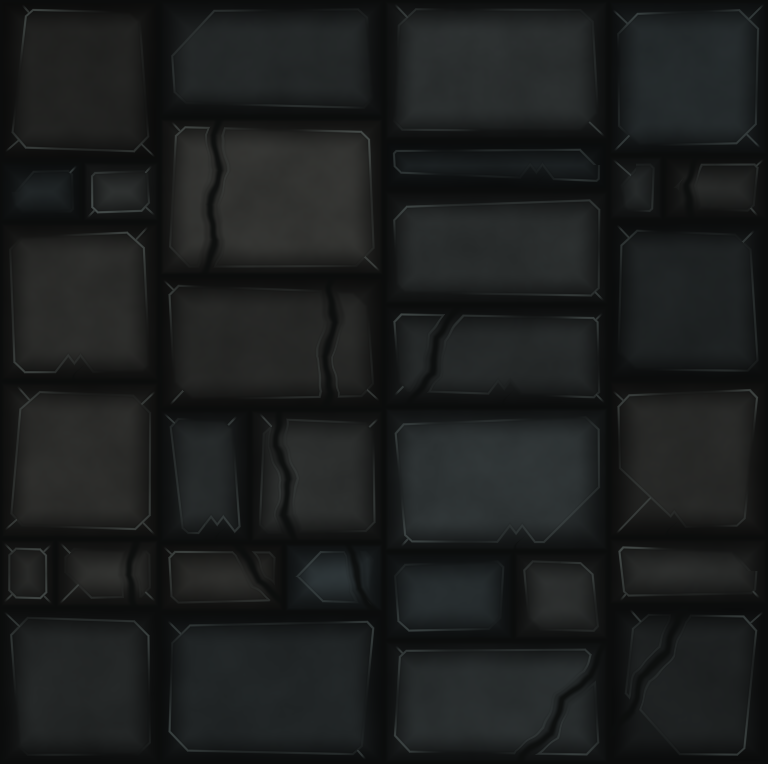
Reproduce this texture procedurally as a Shadertoy shader.

```glsl
// Dark slate masonry: chipped, cracked stone blocks with thin worn highlights along their edges.

float hash(vec2 id, float salt) {
    return fract(sin(dot(id, vec2(127.1, 311.7)) + salt * 74.7) * 43758.55);
}

float gradientNoise(vec2 p) {
    vec2 cell = floor(p), f = p - cell;
    vec2 w = f * f * f * (f * (f * 6.0 - 15.0) + 10.0);
    float corner[4];
    for (int i = 0; i < 4; i++) {
        vec2 o = vec2(i & 1, i >> 1);
        float angle = 6.2832 * hash(cell + o, 3.0);
        corner[i] = dot(vec2(cos(angle), sin(angle)), f - o);
    }
    return mix(mix(corner[0], corner[1], w.x), mix(corner[2], corner[3], w.x), w.y);
}

float fbm(vec2 p) {
    float sum = 0.0, amplitude = 0.6;
    for (int i = 0; i < 4; i++) {
        sum += amplitude * gradientNoise(p);
        p = p * 2.03 + 17.3;
        amplitude *= 0.5;
    }
    return sum;
}

// Narrow outer columns, wide inner ones
float columnEdge(float k) {
    return (k - 0.17 * sin(k * 1.5708)) / 4.0;
}

// Outer columns repeat tall, short, tall; inner ones are irregular
float rowEdge(float column, float k, float rows) {
    if (k < 0.5 || k > rows - 0.5) return step(0.5, k);
    float jitter = hash(vec2(column, k), 1.0) - 0.5;
    bool outer = column < 0.5 || column > 2.5;
    return (k + (outer ? 0.28 * sin(k * 2.0944) + 0.06 * jitter : 0.62 * jitter)) / rows;
}

// Finds the stone under uv: its id, centre and half size
vec2 findStone(vec2 uv, out vec2 centre, out vec2 halfSize) {
    float column = 0.0, row = 0.0;
    for (float k = 1.0; k < 4.0; k++) column += step(columnEdge(k), uv.x);
    float rows = column == 2.0 ? 7.0 : 6.0;
    for (float k = 1.0; k < rows; k++) row += step(rowEdge(column, k, rows), uv.y);
    vec2 low = vec2(columnEdge(column), rowEdge(column, row, rows));
    vec2 high = vec2(columnEdge(column + 1.0), rowEdge(column, row + 1.0, rows));
    vec2 id = vec2(column, row);
    float splitChance = high.y - low.y < 0.12 ? 0.75 : 0.2;
    if (hash(id, 5.0) < splitChance) {
        float split = mix(low.x, high.x, mix(0.32, 0.7, hash(id, 6.0)));
        if (uv.x < split) high.x = split;
        else { low.x = split; id.x += 10.0; }
    }
    centre = 0.5 * (low + high);
    halfSize = 0.5 * (high - low);
    return id;
}

void mainImage(out vec4 fragColor, in vec2 fragCoord) {
    vec2 uv = fragCoord / iResolution.xy;
    float pixel = 1.0 / min(iResolution.x, iResolution.y);
    vec2 centre, halfSize;
    vec2 id = findStone(uv, centre, halfSize);
    vec2 p = uv - centre;
    vec2 side = step(0.0, p);
    float small = min(halfSize.x, halfSize.y);

    // Skewed face with chamfered corners
    vec2 tilt = vec2(hash(id, 11.0 + side.x), hash(id, 13.0 + side.y)) - 0.5;
    tilt *= vec2(0.24, 0.09);
    vec2 edge = abs(p) + tilt * p.yx + abs(tilt) * halfSize.yx + 0.012 - halfSize;
    float cornerSalt = 15.0 + side.x + 2.0 * side.y;
    float cornerHash = hash(id, cornerSalt);
    float chamfer = small * mix(0.08, 0.28, cornerHash) + small * 0.5 * step(0.9, cornerHash);
    float face = max(max(edge.x, edge.y), (edge.x + edge.y + chamfer) * 0.707);

    // Crack that cuts off a corner
    float crackDark = 0.0;
    if (hash(id, 21.0) > 0.68 && small > 0.04) {
        float flip = hash(id, 22.0) > 0.5 ? 1.0 : -1.0;
        vec2 normal = normalize(vec2(flip, mix(-0.9, 0.9, hash(id, 23.0))));
        float along = dot(p, vec2(-normal.y, normal.x));
        float zigzag = abs(fract(along * 11.0 + hash(id, 24.0)) - 0.5) * 0.022;
        float crack = dot(p, normal) - halfSize.x * 0.55 + zigzag + 0.005 * gradientNoise(uv * 40.0);
        face = max(face, 0.011 - abs(crack));
        crackDark = 1.0 - smoothstep(0.001, 0.0075, abs(crack));
    }

    // Jagged bite out of the lower edge
    if (hash(id, 31.0) > 0.76) {
        vec2 q = p - vec2((hash(id, 32.0) - 0.5) * halfSize.x, -halfSize.y);
        face = max(face, (0.034 - 1.3 * abs(abs(q.x) - 0.008) - q.y) * 0.61);
        float split = abs(q.x - 0.4 * q.y + 0.004 * sin(q.y * 200.0));
        crackDark = max(crackDark, 1.0 - smoothstep(0.0, 0.004, split + 0.15 * q.y));
    }

    // Stone tint, mottling and darkening toward the joint
    float joint = min(halfSize.x - abs(p.x), halfSize.y - abs(p.y));
    float value = mix(0.118, 0.192, hash(id, 41.0));
    vec3 stone = value * mix(vec3(1.0, 1.0, 0.95), vec3(0.88, 1.03, 1.08), hash(id, 42.0));
    stone *= 1.0 + 0.2 * fbm(uv * 13.0 + id * 3.7);
    vec3 color = stone * mix(0.42, 1.0, smoothstep(0.0, 0.045, joint));
    color *= mix(0.84, 1.04, smoothstep(pixel, -pixel - 0.003, face));
    color = mix(color, vec3(0.045, 0.052, 0.05), 0.9 * crackDark);
    color = mix(vec3(0.043, 0.049, 0.047), color, smoothstep(0.001, 0.0065, joint));

    // Worn highlights, brighter near corners, with diagonal ticks
    float wear = smoothstep(-0.35, 0.45, gradientNoise(uv * 9.0 + id));
    float nearCorner = smoothstep(-0.07, -0.01, edge.x + edge.y);
    float rim = 1.0 - smoothstep(0.0004, 0.0006 + 1.3 * pixel, abs(face));
    float reach = edge.x + edge.y;
    float tick = 1.0 - smoothstep(0.0004, 0.0004 + 1.3 * pixel, abs(edge.x - edge.y) * 0.707);
    tick *= smoothstep(-chamfer - pixel, -chamfer, reach) * smoothstep(0.014, 0.0, reach);
    tick *= step(0.45, hash(id, cornerSalt + 40.0));
    float glow = max(rim * wear * mix(0.45, 0.85, nearCorner), 0.6 * tick);
    color = mix(color, stone * 0.6 + vec3(0.19, 0.215, 0.21), glow * (1.0 - crackDark));

    fragColor = vec4(color, 1.0);
}
```
